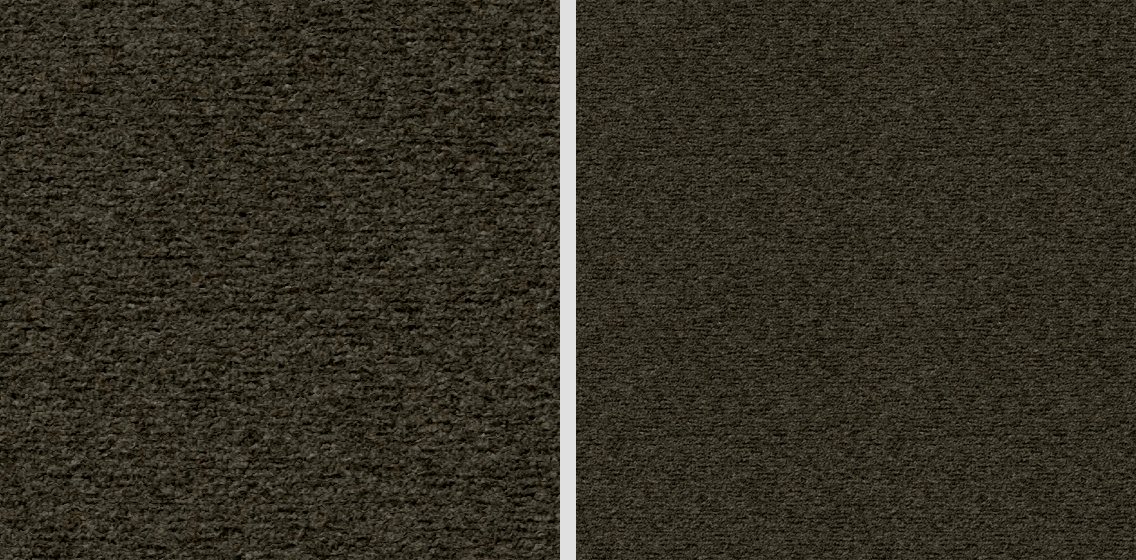
Left: one tile. Right: repeated 2 by 2.
A Shadertoy shader for this texture:

```glsl
const vec3 YARN = vec3(0.195, 0.180, 0.133);
const vec3 RUST = vec3(0.020, 0.002, -0.012);
const float ROWS = 64.0;

// Integer hash of a lattice cell that wraps at the given period
float hash(vec2 cell, vec2 period, uint seed) {
    uvec2 q = uvec2(mod(cell, period));
    uint h = q.x * 1597334677u ^ q.y * 3812015801u ^ seed * 2798796415u;
    h = (h ^ (h >> 16)) * 2146121005u;
    h = (h ^ (h >> 15)) * 2221713035u;
    h ^= h >> 16;
    return float(h & 65535u) / 65535.0;
}

vec2 hash2(vec2 cell, vec2 period, uint seed) {
    return vec2(hash(cell, period, seed), hash(cell, period, seed + 1u));
}

// Tiling value noise, period = whole cells across the canvas
float noise(vec2 p, vec2 period, uint seed) {
    vec2 i = floor(p), f = fract(p);
    f = f * f * (3.0 - 2.0 * f);
    vec2 e = vec2(1.0, 0.0);
    float low = mix(hash(i, period, seed), hash(i + e.xy, period, seed), f.x);
    float high = mix(hash(i + e.yx, period, seed), hash(i + e.xx, period, seed), f.x);
    return mix(low, high, f.y);
}

float layer(vec2 uv, vec2 period, uint seed) {
    return noise(uv * period, period, seed) - 0.5;
}

// Crumbs lit from the upper left
float emboss(vec2 uv, vec2 period, uint seed) {
    vec2 toLight = vec2(-0.35, 0.55) / period;
    return layer(uv, period, seed) - layer(uv + toLight, period, seed);
}

// Soft cellular grains: x = tone, y = slope to the light, z = roundness
vec3 grains(vec2 uv, vec2 period, uint seed) {
    vec2 p = uv * period, base = floor(p);
    float total = 0.0, tone = 0.0, slope = 0.0, nearest = 4.0;
    for (int y = -1; y <= 1; y++)
    for (int x = -1; x <= 1; x++) {
        vec2 cell = base + vec2(x, y);
        vec2 d = p - cell - hash2(cell, period, seed);
        float weight = exp(-9.0 * dot(d, d));
        total += weight;
        tone += weight * (hash(cell, period, seed + 2u) - 0.5);
        slope += weight * (d.y - 0.4 * d.x);
        nearest = min(nearest, length(d));
    }
    return vec3(tone / total, slope / total, 0.42 - nearest);
}

// Broken dark furrow between neighbouring rows of yarn
float furrow(vec2 uv, float rows, uint seed) {
    float y = uv.y * rows;
    float profile = 1.0 - smoothstep(0.0, 0.36, abs(fract(y) - 0.5));
    vec2 period = vec2(38.0, rows);
    float strength = noise(vec2(uv.x * period.x, floor(y)), period, seed);
    return profile * smoothstep(0.05, 0.95, strength);
}

// Sparse short pale fibres
float flecks(vec2 uv, float count, float share, uint seed) {
    vec2 period = vec2(count), p = uv * count, cell = floor(p);
    vec2 d = fract(p) - 0.3 - 0.4 * hash2(cell, period, seed);
    float angle = 1.2 * (hash(cell, period, seed + 2u) - 0.3);
    vec2 along = vec2(cos(angle), sin(angle));
    float t = clamp(dot(d, along), -0.11, 0.11);
    float line = 1.0 - smoothstep(0.02, 0.065, length(d - along * t));
    return line * step(hash(cell, period, seed + 3u), share);
}

void mainImage(out vec4 fragColor, in vec2 fragCoord) {
    vec2 uv = fragCoord / iResolution.xy;

    // Rows wander slightly, fibres ruffle the grain outlines
    vec2 cloth = uv;
    cloth.y += 0.007 * layer(uv, vec2(14.0, 26.0), 11u);
    cloth.y += 0.006 * layer(uv, vec2(60.0, 64.0), 12u);
    vec2 ruffle = vec2(layer(uv, vec2(190.0, 230.0), 13u),
                       layer(uv, vec2(190.0, 230.0), 14u));
    vec2 crumb = cloth + 0.006 * ruffle;

    // Yarn relief
    vec3 grain = grains(crumb, vec2(128.0, 180.0), 21u);
    float shade = dot(grain, vec3(0.08, 0.14, 0.10));
    shade += 0.16 * emboss(crumb, vec2(150.0, 210.0), 22u);
    shade += 0.018 - 0.125 * furrow(cloth, ROWS, 31u);

    // Short streaks, broad tone and fine fuzz
    shade += 0.13 * layer(crumb, vec2(80.0, 150.0), 41u);
    shade += 0.015 * layer(uv, vec2(5.0, 9.0), 42u);
    shade += 0.18 * layer(uv, vec2(310.0, 350.0), 43u);

    // Colour
    float rust = smoothstep(0.1, 0.45, layer(cloth, vec2(90.0, 120.0), 51u));
    vec3 color = YARN + shade + RUST * rust;
    color += 0.18 * flecks(uv, 30.0, 0.04, 61u);
    fragColor = vec4(clamp(color, 0.0, 1.0), 1.0);
}
```
